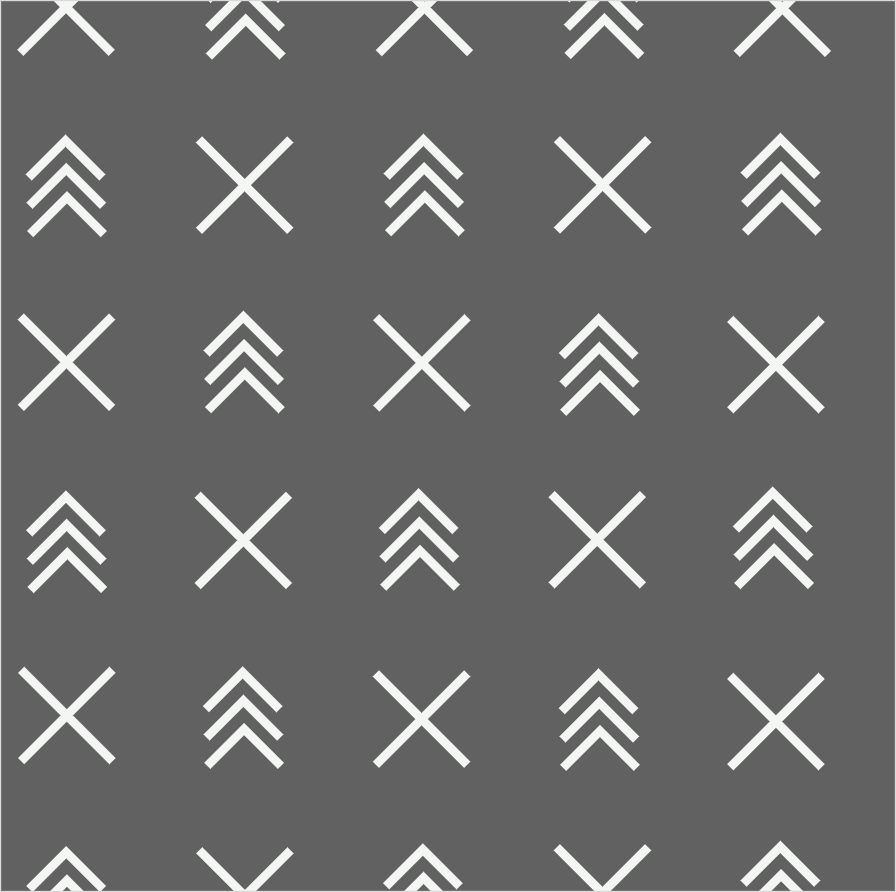
Write a WebGL 1 fragment shader that draws this pattern.

```glsl
precision highp float;

// Checkerboard of thin crosses and triple chevrons, light on flat grey.
// Each grid cell picks its motif by parity, drifts slightly off the grid,
// and draws folded 45-degree strokes as distances. Units: canvas width = 1.

uniform vec2 u_resolution;

const vec3 GROUND = vec3(0.380);
const vec3 INK = vec3(0.953, 0.965, 0.953);
const vec3 FRAME = vec3(0.85);

const vec2 PITCH = vec2(0.1986, 0.1982);    // cell spacing
const vec2 ORIGIN = vec2(0.0742, 0.0085);   // first motif, from the top left
const float HALF_STROKE = 0.0049;
const float CROSS_REACH = 0.0510;           // half width of a cross
const float CHEVRON_REACH = 0.0411;         // half width of a chevron
const float CHEVRON_GAP = 0.0316;
const float CHEVRON_TOP = -0.0504;          // first apex above cell centre
const float CHEVRON_LEAN = 0.0008;          // sideways step per chevron
const float DRIFT_X = 0.0013;               // drift per column
const float DRIFT_Y = 0.00033;              // tilt per row and column
const float JITTER = 0.0018;
const float FRAME_WIDTH = 0.0013;

const float DIAGONAL = 0.70710678;
const float TAU = 6.2831853;

vec2 hash2(vec2 p) {
  vec3 q = fract(p.xyx * vec3(0.1031, 0.1030, 0.0973) + 0.37);
  q += dot(q, q.yzx + 33.33);
  return fract((q.xx + q.yz) * q.zy);
}

// Square-ended diagonal stroke from the origin toward (reach, reach).
float diagonalStroke(vec2 p, float reach) {
  float along = (p.x + p.y) * DIAGONAL;
  float across = abs(p.y - p.x) * DIAGONAL;
  return max(across - HALF_STROKE, along - reach / DIAGONAL);
}

float crossShape(vec2 p) {
  return diagonalStroke(abs(p), CROSS_REACH);
}

float chevronStack(vec2 p) {
  float d = 1.0;
  for (int i = 0; i < 3; i++) {
    float k = float(i);
    vec2 q = p - vec2((k - 1.0) * CHEVRON_LEAN, CHEVRON_TOP + k * CHEVRON_GAP);
    d = min(d, diagonalStroke(vec2(abs(q.x), q.y), CHEVRON_REACH));
  }
  return d;
}

// Slow sideways wave, alternating row tilt and a little random offset.
vec2 cellOffset(vec2 cell, float rowSign) {
  float wave = cos(TAU * (cell.y - 0.4) / 5.2);
  vec2 drift = vec2(DRIFT_X * cell.x * wave,
                    DRIFT_Y * cell.y * rowSign * (cell.x - 1.5));
  return drift + JITTER * (hash2(cell) - 0.5);
}

float coverage(float d, float pixel) {
  return clamp(0.5 - d / pixel, 0.0, 1.0);
}

void main() {
  float pixel = 1.0 / u_resolution.x;
  float height = u_resolution.y * pixel;
  vec2 p = gl_FragCoord.xy * pixel;
  p.y = height - p.y;

  // Grid cell and its motif
  vec2 cell = floor((p - ORIGIN) / PITCH + 0.5);
  float rowSign = 1.0 - 2.0 * mod(cell.y, 2.0);
  vec2 local = p - ORIGIN - cell * PITCH - cellOffset(cell, rowSign);
  float isChevron = mod(cell.x + cell.y, 2.0);
  float d = isChevron > 0.5 ? chevronStack(local) : crossShape(local);
  vec3 color = mix(GROUND, INK, coverage(d, pixel));

  // Hairline frame
  vec2 toEdge = min(p, vec2(1.0, height) - p);
  float frame = min(toEdge.x, toEdge.y) - FRAME_WIDTH;
  color = mix(color, FRAME, coverage(frame, pixel));

  gl_FragColor = vec4(color, 1.0);
}
```
